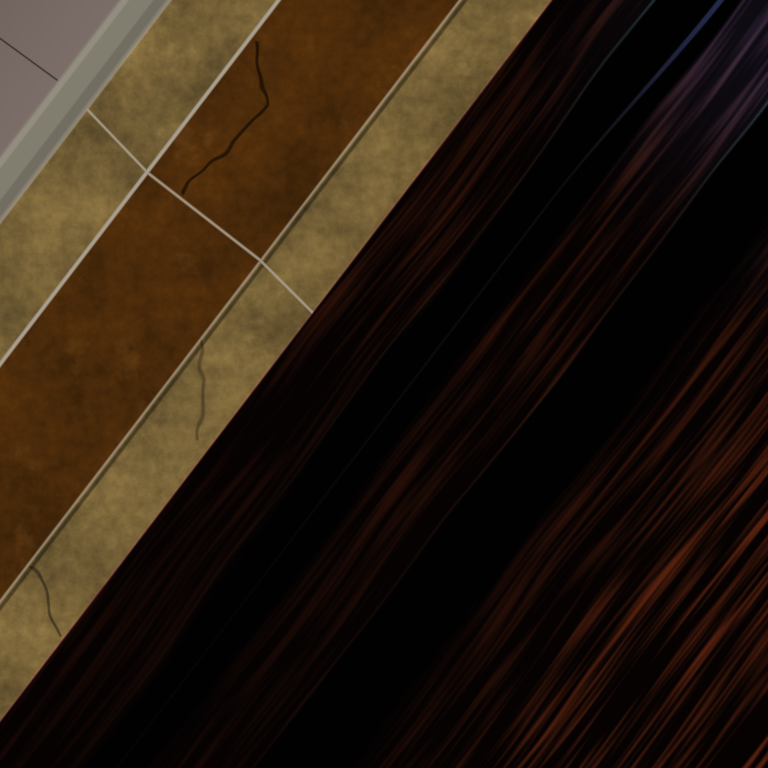
Give the GLSL for this texture, as a three.js fragment shader.

```glsl
// Diagonal marble tile strips with pale grout beside dark, grooved striped wood.
// All bands are ranges of one coordinate across the diagonal; grain and mottling
// come from gradient noise, stretched along the diagonal for the wood.
#define SLANT 0.765
#define SOFT 0.0022
#define WOOD_EDGE 0.719
#define BEIGE vec3(0.45, 0.37, 0.21)
#define BROWN vec3(0.29, 0.165, 0.04)
#define PLASTER vec3(0.47, 0.415, 0.395)
#define TRIM vec3(0.54, 0.52, 0.465)
#define GROUT vec3(0.66, 0.62, 0.56)
#define EBONY vec3(0.022, 0.007, 0.008)
#define EMBER vec3(0.35, 0.135, 0.05)
#define SHEEN vec3(0.10, 0.105, 0.19)

varying vec2 vUv;

vec2 gradientAt(vec2 cell) {
  float a = 6.2832 * fract(sin(dot(cell, vec2(127.1, 311.7))) * 43758.5);
  return vec2(cos(a), sin(a));
}

float noise(vec2 p) {
  vec2 i = floor(p), f = fract(p);
  vec2 u = f * f * f * (f * (f * 6.0 - 15.0) + 10.0);
  vec2 e = vec2(1.0, 0.0);
  float low = mix(dot(gradientAt(i), f), dot(gradientAt(i + e), f - e), u.x);
  float high = mix(dot(gradientAt(i + e.yx), f - e.yx), dot(gradientAt(i + 1.0), f - 1.0), u.x);
  return mix(low, high, u.y);
}

float fbm(vec2 p) {
  float sum = 0.0, amp = 0.6;
  for (int i = 0; i < 5; i++) {
    sum += amp * noise(p);
    p = p * 2.1 + 7.3;
    amp *= 0.58;
  }
  return sum;
}

float rise(float edge, float x, float soft) {
  return smoothstep(edge - soft, edge + soft, x);
}

float line(float d, float halfWidth) {
  return 1.0 - rise(halfWidth, abs(d), SOFT);
}

float crack(vec2 p, vec2 a, vec2 b) {
  p += 0.011 * vec2(noise(p * 28.0), noise(p * 28.0 + 9.0));
  vec2 ab = b - a;
  float h = clamp(dot(p - a, ab) / dot(ab, ab), 0.0, 1.0);
  return 1.0 - smoothstep(0.0005, 0.0035, length(p - a - ab * h));
}

vec3 tiles(vec2 p, float s) {
  // Plaster corner and trim strip
  vec3 wall = PLASTER * (1.0 + 0.5 * (s - 0.1));
  wall *= 1.0 - 0.7 * line(p.y - 0.05 - 0.73 * p.x, 0.0008);
  vec3 trim = TRIM * (0.94 + 0.12 * line(s - 0.163, 0.005) - 0.12 * line(s - 0.208, 0.008));
  vec3 col = mix(wall, trim, rise(0.155, s, SOFT));

  // Mottled marble in two tones
  float cloud = fbm(p * 9.0), speck = fbm(p * 65.0);
  float dark = rise(0.363, s, SOFT) - rise(0.599, s, SOFT);
  vec3 stone = mix(BEIGE, BROWN, dark);
  stone *= 1.0 + 0.4 * cloud + 0.22 * speck;
  stone += vec3(0.05, 0.04, 0.025) * smoothstep(0.2, 0.5, fbm(p * 14.0 + 3.0));

  // Cracks
  float veins = crack(p, vec2(0.332, 0.05), vec2(0.345, 0.14));
  veins = max(veins, crack(p, vec2(0.345, 0.14), vec2(0.27, 0.22)));
  veins = max(veins, crack(p, vec2(0.27, 0.22), vec2(0.235, 0.25)));
  veins = max(veins, 0.5 * crack(p, vec2(0.263, 0.44), vec2(0.258, 0.57)));
  veins = max(veins, 0.7 * crack(p, vec2(0.04, 0.735), vec2(0.08, 0.83)));
  stone *= 1.0 - 0.55 * veins;
  stone *= 1.0 - 0.4 * line(s - 0.606, 0.003);
  col = mix(col, stone, rise(0.221, s, SOFT));

  // Grout: three long seams and one kinked cross joint
  float x = p.x - 0.1927;
  float joint = p.y - 0.2253 - 0.777 * x - 0.27 * min(x, 0.0) - 0.22 * max(x - 0.1458, 0.0);
  float seam = max(line(s - 0.363, 0.0032), 0.75 * line(s - 0.599, 0.0018));
  seam = max(seam, 0.6 * line(s - 0.222, 0.002));
  seam = max(seam, 0.9 * line(joint, 0.0024) * rise(0.221, s, SOFT));
  return mix(col, GROUT, seam);
}

vec3 wood(float s, float t) {
  // Grain, finer layers over broad ones
  float bend = s + 0.014 * noise(vec2(s * 4.0, t * 2.6));
  float grain = 0.55 * noise(vec2(bend * 150.0, t * 6.0))
              + 0.65 * noise(vec2(bend * 58.0, t * 2.2))
              + 0.4 * noise(vec2(bend * 17.0, t * 1.3));
  float streak = smoothstep(-0.2, 0.6, grain);
  float fade = 1.0 - 0.6 * smoothstep(-0.1, 0.6, t);
  float right = smoothstep(1.2, 1.52, s);
  float light = mix(0.48 * fade, 1.0, right);
  float sky = 1.0 - smoothstep(-0.75, -0.28, t);
  vec3 col = EBONY + EMBER * streak * light * (1.0 - 0.4 * sky);
  col += SHEEN * sky * smoothstep(0.7, 1.0, s) * (0.35 + 0.9 * streak);

  // Two black grooves, softer toward the lower end
  float soft = mix(0.004, 0.025, smoothstep(-0.35, 0.35, t));
  float edge = bend + 0.006 * noise(vec2(t * 5.0, 2.0));
  float groove = rise(0.858, edge, soft) - rise(0.965, edge, soft);
  groove += rise(1.1, edge, 0.004) - rise(1.235, edge, 0.025);
  col = mix(col, vec3(0.004, 0.003, 0.004), clamp(groove, 0.0, 1.0));

  // Lit rims and the thin ridge inside the first groove
  float ridge = line(s - 0.917 - 0.022 * sky, 0.0015 + 0.003 * sky);
  col += ridge * mix(vec3(0.055, 0.045, 0.04) * fade, vec3(0.14, 0.16, 0.29), sky);
  float rim = line(edge - 0.857, 0.002) + line(edge - 1.098, 0.002);
  return col + rim * mix(vec3(0.08, 0.045, 0.025) * fade, vec3(0.07, 0.17, 0.17), sky);
}

void main() {
  vec2 p = vec2(vUv.x, 1.0 - vUv.y);
  float s = p.x + SLANT * p.y;
  float t = p.y - SLANT * p.x;
  vec3 col = mix(tiles(p, s), wood(s, t), rise(WOOD_EDGE, s, SOFT));
  col += vec3(0.10, 0.01, 0.05) * line(s - WOOD_EDGE, 0.002);
  gl_FragColor = vec4(clamp(col, 0.0, 1.0), 1.0);
}
```
